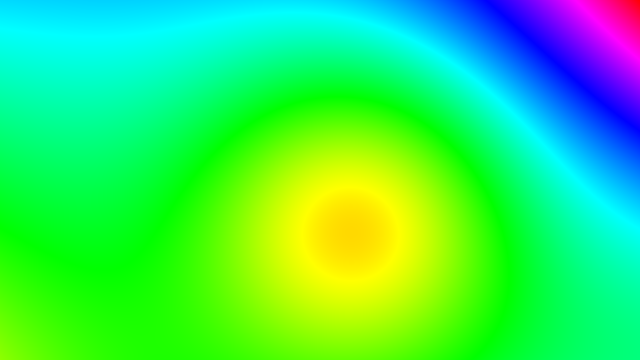
Write a WebGL 1 fragment shader that draws this background.

```glsl
precision highp float;
// Smooth rainbow field: a yellow glow on green, rising through cyan and blue to a red corner.

uniform vec2 u_resolution;

const float ASPECT = 16.0 / 9.0;
const vec2 GLOW_CENTER = vec2(1.0, 0.41);
const float GLOW_RADIUS = 0.4525;
const float GLOW_DEPTH = 1.85;

// Fully saturated colour; hue runs 0..6 from red through green and blue.
vec3 spectrum(float hue) {
    return clamp(abs(mod(hue + vec3(0.0, 4.0, 2.0), 6.0) - 3.0) - 1.0, 0.0, 1.0);
}

// Hue along the lower edge: quick rise that levels off.
float lowerHue(float x) {
    return 1.45 + 1.08 * (1.0 - pow(1.0 - x, 3.0));
}

// Hue along the upper edge: nearly flat, then steep at the right.
float upperHue(float x) {
    return 3.15 + 0.35 * x + 2.52 * pow(x, 4.3);
}

// Blend between the edges, bending more towards the right.
float sweepHue(vec2 uv) {
    float bend = mix(1.1, 1.8, uv.x);
    return mix(lowerHue(uv.x), upperHue(uv.x), pow(uv.y, bend));
}

// Round falloff, 1 at the center.
float glow(vec2 p, vec2 center, float radius) {
    vec2 d = (p - center) / radius;
    return exp(-dot(d, d));
}

void main() {
    vec2 uv = gl_FragCoord.xy / u_resolution;
    vec2 p = uv * vec2(ASPECT, 1.0);
    float hue = sweepHue(uv) - GLOW_DEPTH * glow(p, GLOW_CENTER, GLOW_RADIUS);
    gl_FragColor = vec4(spectrum(hue), 1.0);
}
```
